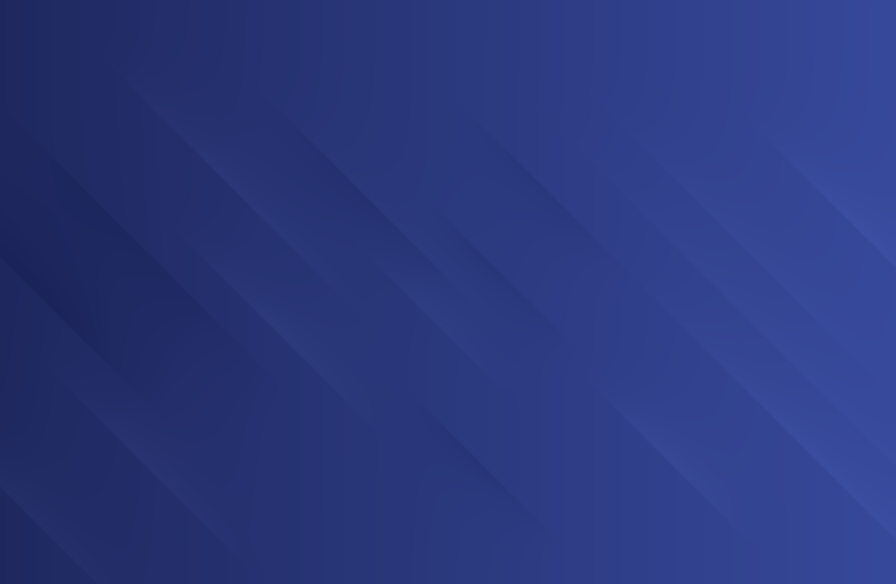
Write a Shadertoy shader that draws this background.

```glsl
const vec3 LEFT_BLUE = vec3(0.119, 0.157, 0.373);
const vec3 RIGHT_BLUE = vec3(0.214, 0.284, 0.606);
const vec3 GLOW_TINT = vec3(0.030, 0.034, 0.043);
const vec3 SHADOW_TINT = vec3(0.019, 0.022, 0.033);
const float GLOW_WIDTH = 0.065;
const float EDGE_SOFTNESS = 0.005;

// Highlights: diagonal offset, centre along, half length, strength
const int GLOW_COUNT = 11;
const vec4 GLOWS[GLOW_COUNT] = vec4[](
    vec4( 0.076, 0.70, 0.50, 0.8),
    vec4(-0.094, 1.04, 0.42, 0.9),
    vec4( 0.193, 1.29, 0.30, 0.7),
    vec4(-0.548, 1.05, 0.40, 0.9),
    vec4(-0.833, 0.95, 0.45, 0.8),
    vec4( 0.355, 1.93, 0.32, 0.9),
    vec4( 1.076, 1.85, 0.42, 0.8),
    vec4( 0.850, 1.70, 0.60, 0.5),
    vec4( 0.735, 1.85, 0.80, 0.5),
    vec4( 0.610, 2.15, 0.75, 0.8),
    vec4( 0.290, 1.05, 0.50, 0.3)
);

// Shadows: diagonal offset, centre along, half length, signed width
const int SHADOW_COUNT = 6;
const vec4 SHADOWS[SHADOW_COUNT] = vec4[](
    vec4(-0.18, 0.68, 0.55, -0.12),
    vec4(-0.44, 0.60, 0.45,  0.10),
    vec4( 0.03, 1.62, 0.30, -0.05),
    vec4( 0.39, 1.33, 0.30, -0.06),
    vec4( 0.61, 1.25, 0.35, -0.06),
    vec4( 0.29, 0.95, 0.40, -0.06)
);

// One crisp side, an exponential fade on the other, tapered ends
float streak(vec2 diagonal, vec3 placement, float signedWidth) {
    float across = (diagonal.x - placement.x) * sign(signedWidth);
    float along = (diagonal.y - placement.y) / placement.z;
    float taper = max(0.0, 1.0 - along * along);
    float crispSide = smoothstep(-EDGE_SOFTNESS, EDGE_SOFTNESS, across);
    float fade = exp(-max(across, 0.0) / abs(signedWidth));
    return crispSide * fade * taper * taper;
}

void mainImage(out vec4 fragColor, in vec2 fragCoord) {
    vec2 uv = fragCoord / iResolution.xy;
    vec2 p = fragCoord / iResolution.y;

    // Axes across and along the falling diagonals
    vec2 diagonal = vec2(p.x + p.y - 1.0, p.x - p.y + 1.0);

    vec3 color = mix(LEFT_BLUE, RIGHT_BLUE, uv.x);

    for (int i = 0; i < SHADOW_COUNT; i++) {
        vec4 shadow = SHADOWS[i];
        color -= SHADOW_TINT * streak(diagonal, shadow.xyz, shadow.w);
    }

    for (int i = 0; i < GLOW_COUNT; i++) {
        vec4 glow = GLOWS[i];
        color += GLOW_TINT * glow.w * streak(diagonal, glow.xyz, GLOW_WIDTH);
    }

    fragColor = vec4(color, 1.0);
}
```
